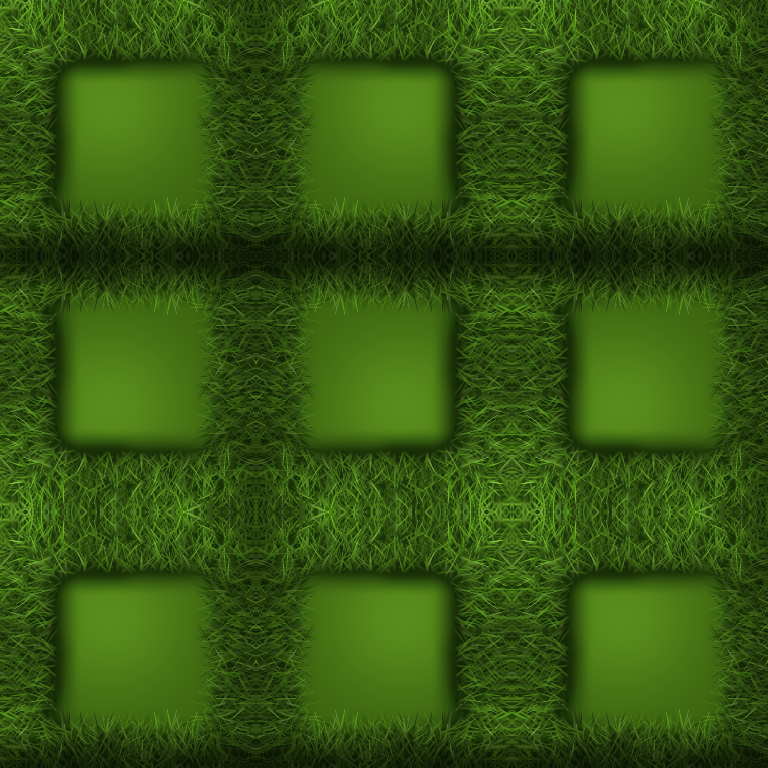
Reproduce this pattern procedurally as a Shadertoy shader.

```glsl
#define TILES 3.0
#define LAYERS 20
#define CELLS 15.0
#define BLADE_LENGTH 0.108
#define BLADE_WIDTH 0.0062
#define BLADE_SPREAD 2.0
#define PANEL_CENTER vec2(0.535, 0.55)
#define PANEL_HALF 0.29
#define PANEL_ROUND 0.075
#define SHADOW_REACH 0.05

const vec3 GROUND = vec3(0.10, 0.20, 0.03);
const vec3 BLADE = vec3(0.42, 0.70, 0.13);
const vec3 PALE_BLADE = vec3(0.60, 0.84, 0.34);
const vec3 PANEL_DIM = vec3(0.23, 0.39, 0.055);
const vec3 PANEL_GLOW = vec3(0.35, 0.55, 0.11);
const vec3 PANEL_EDGE = vec3(0.12, 0.23, 0.03);

vec4 hash4(vec3 p) {
    vec4 q = fract(p.xyzx * vec4(0.1031, 0.1030, 0.0973, 0.1099));
    q += dot(q, q.wzxy + 33.33);
    return fract((q.xxyz + q.yzzw) * q.zywx);
}

float valueNoise(vec2 p) {
    vec2 i = floor(p), f = fract(p);
    f = f * f * (3.0 - 2.0 * f);
    float a = hash4(vec3(i, 7.0)).x, b = hash4(vec3(i + vec2(1, 0), 7.0)).x;
    float c = hash4(vec3(i + vec2(0, 1), 7.0)).x, d = hash4(vec3(i + 1.0, 7.0)).x;
    return mix(mix(a, b, f.x), mix(c, d, f.x), f.y);
}

// Signed distance to the rounded clearing, negative inside
float panelDistance(vec2 p) {
    vec2 q = abs(p - PANEL_CENTER) - PANEL_HALF + PANEL_ROUND;
    return length(max(q, 0.0)) + min(max(q.x, q.y), 0.0) - PANEL_ROUND;
}

// 1 along the upper and left edges of the clearing, 0 along the others
float shadowSide(vec2 p) {
    return smoothstep(-0.5, 0.5, dot(normalize(p - PANEL_CENTER + 1e-4), vec2(-0.707)));
}

// Broad light over the grass: bright upper left, dark right and bottom borders
float grassLight(vec2 p, float dist) {
    float light = 1.04 - 0.16 * smoothstep(0.0, 0.6, p.y);
    light *= mix(0.42, 1.0, smoothstep(0.0, 0.18, 1.0 - p.y));
    light *= mix(0.74, 1.0, smoothstep(0.0, 0.2, 1.0 - p.x));
    light += 0.16 * exp(-5.0 * length(p));
    light *= 0.86 + 0.28 * valueNoise(p * 7.0 + 20.0);
    return light * (1.0 - 0.5 * shadowSide(p) * exp(-max(dist, 0.0) / SHADOW_REACH));
}

// Smooth clearing with a glow and blurred shaded edges
vec3 panelColor(vec2 p, float dist) {
    vec2 d = p - vec2(0.43, 0.41);
    vec3 color = mix(PANEL_DIM, PANEL_GLOW, exp(-10.0 * dot(d, d)));
    float shade = smoothstep(-0.08, 0.03, dist);
    return mix(color, PANEL_EDGE, shade * mix(0.3, 0.95, shadowSide(p)));
}

// Blades rise above and below the clearing and lean left beside it
vec2 bladeDirection(vec2 p, float turn) {
    vec2 d = abs(p - PANEL_CENTER);
    float beside = smoothstep(-0.12, 0.12, d.x - d.y);
    float angle = mix(-1.5708, -3.1416, beside) + turn * BLADE_SPREAD;
    return vec2(cos(angle), sin(angle));
}

// Paints one blade over the color
void paintBlade(inout vec3 color, vec2 p, vec3 id, vec2 origin, float light, float depth, float px) {
    vec4 place = hash4(id + 40.0);
    vec4 look = hash4(id + 91.0);
    vec2 middle = (id.xy + place.xy) / CELLS - origin;
    float len = BLADE_LENGTH * mix(0.6, 1.0, place.w);
    vec2 dir = bladeDirection(middle, place.z - 0.5);
    vec2 root = middle - 0.5 * len * dir;
    if (panelDistance(root) < 0.012) return;

    vec2 rel = p - root;
    float t = dot(rel, dir) / len;
    if (t < 0.0 || t > 1.0) return;
    float side = dot(rel, vec2(-dir.y, dir.x)) - (look.x - 0.5) * 0.5 * t * t * len;
    float width = BLADE_WIDTH * mix(0.6, 1.0, look.y) * (1.0 - t) * min(1.0, 0.4 + 4.0 * t);
    float cover = 1.0 - smoothstep(-0.7 * px, 0.7 * px, abs(side) - width);
    cover *= smoothstep(0.0, 0.25, t);

    vec3 tint = mix(BLADE, PALE_BLADE, 0.75 * smoothstep(0.7, 1.0, look.z));
    float crease = 1.0 + 0.1 * smoothstep(-px, px, side);
    float shade = mix(0.5, 1.0, t) * mix(0.6, 1.2, look.w) * mix(0.6, 1.0, depth);
    color = mix(color, tint * light * shade * crease, cover);
}

void mainImage(out vec4 fragColor, in vec2 fragCoord) {
    // Mirrored tiles, with y running downward
    vec2 q = fragCoord / iResolution.y * TILES;
    q.y = TILES - q.y;
    vec2 p = abs(mod(q + 1.0, 2.0) - 1.0);
    float px = TILES / iResolution.y;

    float dist = panelDistance(p) + 0.022 * (valueNoise(p * 9.0) - 0.5);
    float light = grassLight(p, dist);
    vec3 color = mix(panelColor(p, dist), GROUND * light, smoothstep(-0.015, 0.06, dist));

    // Layers of blades, deepest first
    if (dist > -0.13) {
        for (int k = 0; k < LAYERS; k++) {
            float layer = float(k);
            vec2 origin = fract(layer * vec2(0.618, 0.387)) / CELLS;
            vec2 cell = floor((p + origin) * CELLS);
            for (int j = -1; j <= 1; j++)
                for (int i = -1; i <= 1; i++)
                    paintBlade(color, p, vec3(cell + vec2(i, j), layer * 3.0), origin,
                               light, layer / float(LAYERS - 1), px);
        }
    }
    fragColor = vec4(color, 1.0);
}
```
